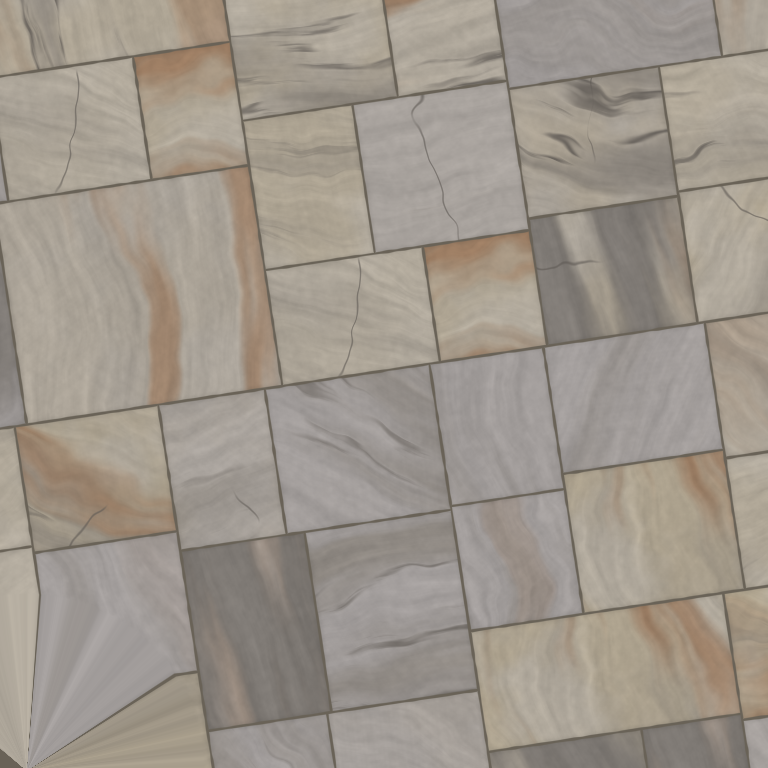
Reproduce this texture procedurally as a WebGL 1 fragment shader.

```glsl
precision highp float;
uniform vec2 u_resolution;

const vec3 CREAM = vec3(0.70, 0.67, 0.62);
const vec3 SAND = vec3(0.685, 0.64, 0.555);
const vec3 LILAC = vec3(0.635, 0.617, 0.615);
const vec3 GREY = vec3(0.53, 0.505, 0.475);
const vec3 RUST = vec3(0.60, 0.47, 0.365);
const vec3 CHARCOAL = vec3(0.37, 0.35, 0.33);
const vec3 JOINT = vec3(0.41, 0.385, 0.34);

float rand(vec2 p) {
  return fract(sin(dot(p, vec2(127.1, 311.7))) * 43758.5453);
}

float noise(vec2 p) {
  vec2 i = floor(p), f = fract(p);
  f = f * f * (3.0 - 2.0 * f);
  return mix(mix(rand(i), rand(i + vec2(1, 0)), f.x),
             mix(rand(i + vec2(0, 1)), rand(i + vec2(1, 1)), f.x), f.y);
}

float fbm(vec2 p) {
  float sum = 0.0, gain = 0.53;
  for (int i = 0; i < 4; i++) {
    sum += gain * noise(p);
    p = p * 2.03 + 7.3;
    gain *= 0.5;
  }
  return sum;
}

vec2 turn(vec2 p, float angle) {
  float c = cos(angle), s = sin(angle);
  return vec2(c * p.x + s * p.y, c * p.y - s * p.x);
}

// Pulls the rim of a disc inwards, leaving radial streaks
vec2 smear(vec2 p, vec2 focus, float radius) {
  vec2 d = p - focus;
  float len = max(length(d), 1e-4);
  return focus + d / len * max(len, radius);
}

// Cuts the floor into slabs: returns low and high corners, sets the slab id
vec4 findSlab(vec2 q, out float id) {
  vec2 lo = vec2(-0.12, -0.27), hi = vec2(1.25, 1.1);
  id = 0.37;
  for (int i = 0; i < 9; i++) {
    vec2 size = hi - lo;
    if (max(size.x, size.y) < 0.25 + 0.10 * rand(vec2(id, 1.0))) break;
    float ratio = mix(0.38, 0.62, rand(vec2(id, 2.0)));
    vec2 axis = size.x > size.y ? vec2(1, 0) : vec2(0, 1);
    vec2 cut = lo + size * ratio;
    float side = step(dot(cut, axis), dot(q, axis));
    lo = mix(lo, cut, axis * side);
    hi = mix(hi, cut, axis * (1.0 - side));
    id = rand(vec2(id, 3.0 + side));
  }
  return vec4(lo, hi);
}

// Layered stone; streaks run along u.x
vec3 marble(vec2 u, float id) {
  float lilac = smoothstep(0.5, 0.75, rand(vec2(id, 5.0)));
  float rust = smoothstep(0.5, 0.85, rand(vec2(id, 6.0))) * (1.0 - 0.8 * lilac);
  float ink = smoothstep(0.3, 1.0, rand(vec2(id, 7.0)));
  float soot = smoothstep(0.90, 0.95, rand(vec2(id, 8.0)));
  float folding = mix(0.03, 0.2, rand(vec2(id, 9.0)));

  vec2 s = u + 30.0 * vec2(id, fract(id * 7.0));
  vec2 v = s + vec2(0.0, folding * (fbm(s * 5.0) - 0.5));
  float broad = fbm(v * vec2(2.5, 17.0));
  float fine = fbm(v * vec2(9.0, 80.0));
  float stain = fbm(v * vec2(2.0, 12.0) + 9.0);
  float cloud = fbm(s * 9.0);
  float grain = fbm(s * 110.0);

  vec3 stone = mix(CREAM, SAND, smoothstep(0.3, 0.65, cloud) * rand(vec2(id, 10.0)));
  stone = mix(stone, LILAC, lilac * 0.9);
  stone = mix(stone, GREY, smoothstep(0.44, 0.76, broad) * (0.35 + 0.5 * ink));
  stone = mix(stone, RUST, smoothstep(0.48, 0.68, stain) * rust * 0.9);
  stone = mix(stone, CHARCOAL + 0.2 * broad, soot * smoothstep(0.25, 0.6, broad));

  // Thin broken veins
  float vein = 1.0 - smoothstep(0.0, 0.06, abs(broad - 0.55));
  stone = mix(stone, CHARCOAL, vein * smoothstep(0.44, 0.66, fine) * ink * 0.85);
  return stone * (1.0 + 0.16 * (fine - 0.5) + 0.08 * (grain - 0.5));
}

// Hairline crack across a slab
float crack(vec2 u, float id, float px) {
  float bend = 0.10 * (fbm(u * 8.0 + id * 20.0) - 0.5);
  float line = 1.0 - smoothstep(0.0, 0.0012 + px, abs(u.x + bend));
  float broken = smoothstep(0.4, 0.55, noise(u * 14.0 + id * 50.0));
  return line * broken * step(0.62, rand(vec2(id, 11.0)));
}

void main() {
  float px = 1.0 / u_resolution.y;
  vec2 p = smear(gl_FragCoord.xy * px, vec2(0.035, -0.004), 0.23);
  vec2 q = turn(p, 0.15);

  float id;
  vec4 slab = findSlab(q, id);
  vec2 local = q - 0.5 * (slab.xy + slab.zw);
  float quarter = step(0.5, rand(vec2(id, 12.0))) * 1.5708;
  float tilt = rand(vec2(id, 13.0)) * 2.0 - 1.0;
  vec2 u = turn(local, quarter + 0.8 * tilt * abs(tilt));

  vec3 color = marble(u, id);
  color = mix(color, CHARCOAL, 0.6 * crack(u, id, px));

  // Narrow joints with slightly worn edges
  vec2 inset = min(q - slab.xy, slab.zw - q);
  float edge = min(inset.x, inset.y) + 0.0012 * (noise(q * 90.0) - 0.5);
  color *= 1.0 - 0.06 * (1.0 - smoothstep(0.0, 0.008, edge));
  color = mix(JOINT, color, smoothstep(0.0006, 0.0014 + px, edge));
  gl_FragColor = vec4(color, 1.0);
}
```
